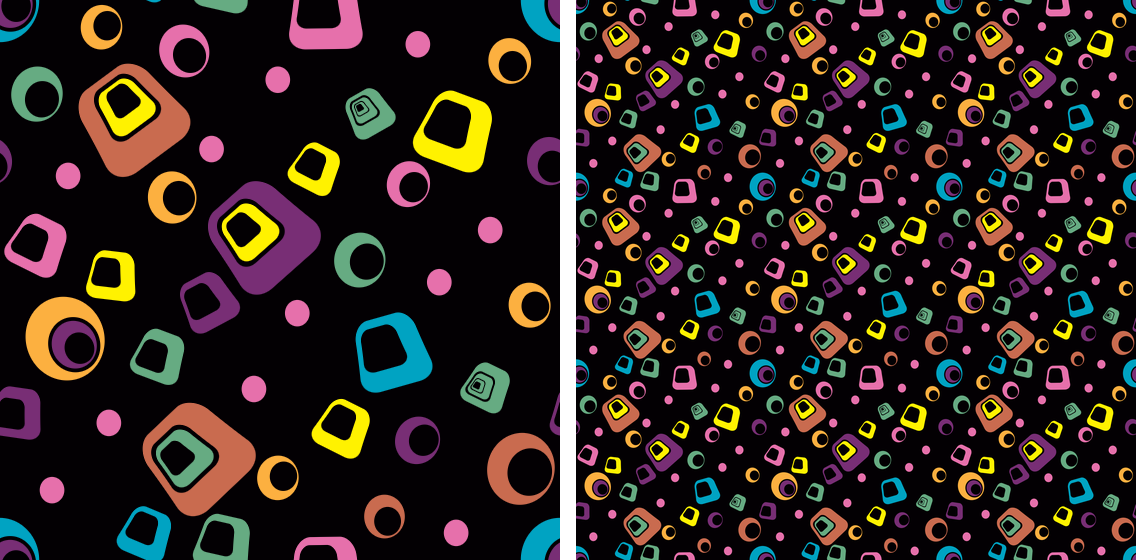
Left, the tile; right, the same tile 3 across and 3 down.
This pattern is drawn by a Shadertoy shader. Its source:

```glsl
// Seamless retro scatter of bright off-centre rings, rounded squares and dots on black.
#define COUNT 43          // shapes per tile
#define LARGE 9           // the first shapes are large and stay on the lattice
#define JITTER 0.023      // scatter of the smaller shapes
#define CLEARANCE 0.055   // free space kept around large shapes
#define STRETCH 0.93      // vertical squeeze of the distance, makes shapes taller
#define TAPER 0.16        // narrowing of the rounded squares
#define HOLE_SHIFT 0.28   // hole offset relative to the shape size
#define TAU 6.2831853

const vec3 BACKGROUND = vec3(0.01, 0.0, 0.01);

const int PINK = 0, ORANGE = 1, YELLOW = 2, CORAL = 3, GREEN = 4, BLUE = 5, PURPLE = 6;
const vec3 PALETTE[7] = vec3[7](
    vec3(0.90, 0.44, 0.67), vec3(0.99, 0.69, 0.25), vec3(1.00, 0.95, 0.00),
    vec3(0.79, 0.42, 0.31), vec3(0.40, 0.67, 0.51), vec3(0.00, 0.64, 0.76),
    vec3(0.47, 0.18, 0.46));

// Colours of the large shapes, of their cores, and the cycle of the small ones
const int LARGE_TINT[9] = int[9](BLUE, ORANGE, CORAL, CORAL, PURPLE, PINK, BLUE, YELLOW, CORAL);
const int CORE_TINT[5] = int[5](PURPLE, PURPLE, YELLOW, GREEN, YELLOW);
const int SMALL_TINT[24] = int[24](
    PINK, ORANGE, PURPLE, PINK, BLUE, PURPLE, PINK, YELLOW, PINK, PINK, ORANGE, GREEN,
    PINK, ORANGE, GREEN, PINK, GREEN, PURPLE, PINK, YELLOW, PINK, PINK, YELLOW, CORAL);

vec4 hash(int n) {
    return fract(sin(float(n + 1) * vec4(12.99, 78.23, 39.35, 57.71)) * 4375.85);
}

vec2 direction(float angle) { return vec2(cos(angle), sin(angle)); }

// Shortest offset on the repeating tile
vec2 wrap(vec2 d) { return fract(d + 0.5) - 0.5; }

bool isDot(int n) { return n > LARGE && n % 3 == 0; }

float sizeOf(int n) {
    if (n < 2) return 0.070;
    if (n < 5) return 0.080;
    if (n < LARGE) return 0.060;
    return isDot(n) ? 0.022 : mix(0.036, 0.046, hash(n).z);
}

// Nearly hexagonal lattice that closes on the tile
vec2 lattice(int n) { return fract(float(n) * vec2(5.0, 17.0) / float(COUNT)); }

// Jittered lattice point, pushed clear of the large shapes
vec2 place(int n) {
    vec2 c = lattice(n);
    if (n < LARGE) return c;
    vec4 h = hash(n);
    c += JITTER * sqrt(h.x) * direction(TAU * h.y);
    for (int b = 0; b < LARGE; b++) {
        vec2 d = wrap(c - lattice(b));
        float reach = 1.22 * sizeOf(b) + CLEARANCE;
        c += d * max(0.0, reach / length(d) - 1.0);
    }
    return c;
}

// Distance to an oval or to a tapered rounded square
float shape(vec2 p, float r, bool square) {
    p.y *= STRETCH;
    if (!square) return length(p) - r;
    p.x *= 1.0 + TAPER * p.y / r;
    vec2 q = abs(p) - 0.5 * r;
    return length(max(q, 0.0)) + min(max(q.x, q.y), 0.0) - 0.5 * r;
}

float fill(float d) { return clamp(0.5 - d * iResolution.y, 0.0, 1.0); }

void mainImage(out vec4 fragColor, in vec2 fragCoord) {
    vec2 uv = fragCoord / iResolution.xy;
    vec3 color = BACKGROUND;

    for (int n = 0; n < COUNT; n++) {
        float r = sizeOf(n);
        vec2 p = wrap(uv - place(n));
        if (length(p) > 1.6 * r) continue;

        // Kind of shape
        vec4 h = hash(n + COUNT);
        bool large = n < LARGE, dot_ = isDot(n), nested = !large && n % 24 == 16;
        int tint = large ? LARGE_TINT[n] : SMALL_TINT[n % 24];
        bool square = large ? n > 1 && n < 8
            : !dot_ && (nested || tint == YELLOW || (tint != ORANGE && h.x > 0.5));
        int rings = n < 5 ? 2 : nested ? 3 : 1;

        // Tilt, and the side towards which the holes drift
        float tilt = dot_ ? 0.0 : square ? 1.2 * h.y - 0.6 : 0.8 * h.y - 0.4;
        if (n > 1 && n < 5) tilt = 0.5 + 0.3 * h.y;
        vec2 axis = direction(tilt);
        mat2 turn = mat2(axis.x, -axis.y, axis.y, axis.x);
        vec2 drift = HOLE_SHIFT * direction(square ? 2.0 + 1.3 * h.z : 0.3 - 1.4 * h.z);
        p = turn * p;
        drift = turn * drift;

        // Rings from the outside in, each with a shifted hole
        float hole = square ? 0.60 : 0.66;
        for (int k = 0; k < rings; k++) {
            int ringTint = k == 1 && large ? CORE_TINT[n] : tint;
            color = mix(color, PALETTE[ringTint], fill(shape(p, r, square)));
            if (dot_) break;
            p -= drift * r;
            color = mix(color, BACKGROUND, fill(shape(p, r * hole, square)));
            r *= hole - 0.09;
        }
    }
    fragColor = vec4(color, 1.0);
}
```
